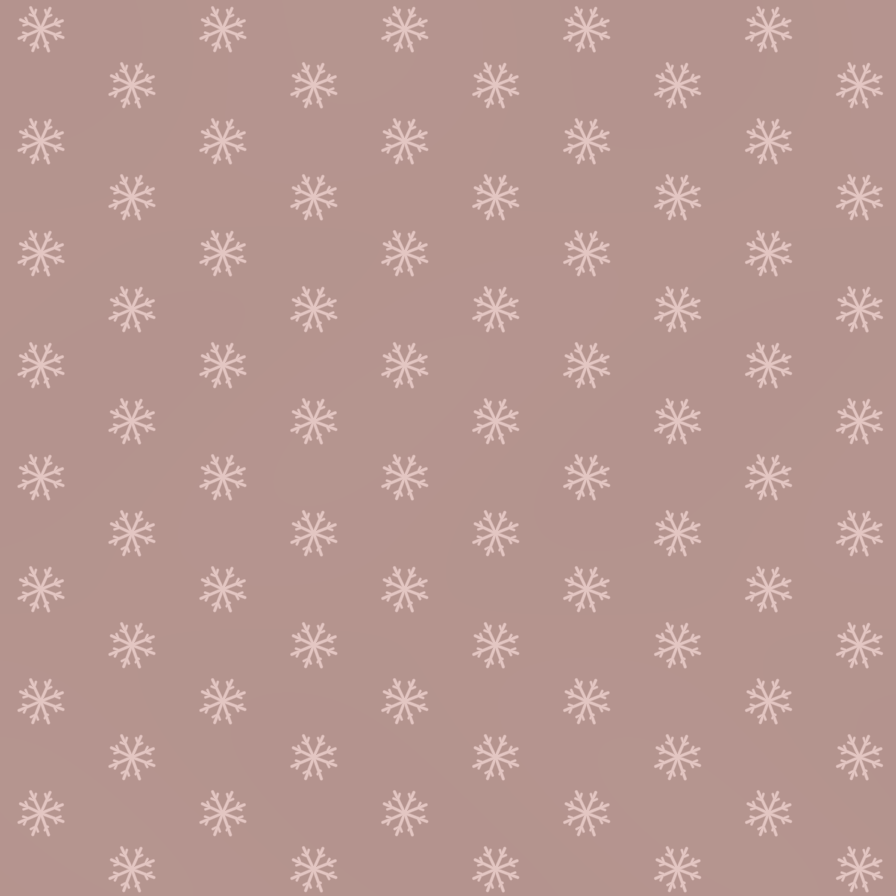
Reproduce this pattern procedurally as a Shadertoy shader.

```glsl
// Small pale snowflakes on dusty rose, set in a half-drop repeat.
// Two offset lattices pick the nearest flake centre; each flake is a loop
// of eight slightly uneven arms, built from line segment distances.

const float TAU = 6.2831853;

float segmentDistance(vec2 p, vec2 a, vec2 b) {
    vec2 ap = p - a, ab = b - a;
    return length(ap - ab * clamp(dot(ap, ab) / dot(ab, ab), 0.0, 1.0));
}

// Offset from the nearest point of a rectangular lattice
vec2 latticeOffset(vec2 p, vec2 origin, vec2 period) {
    return p - origin - period * round((p - origin) / period);
}

float snowflakeDistance(vec2 p) {
    float d = length(p) - 0.0040; // hub
    for (int i = 0; i < 8; i++) {
        float k = float(i);
        float angle = (k + 0.5) * TAU / 8.0 + 0.05 * sin(k * 2.3 + 3.5);
        float reach = 0.0258 + 0.0008 * sin(k * 3.7);
        vec2 along = vec2(cos(angle), sin(angle));
        vec2 side = vec2(-along.y, along.x);
        d = min(d, segmentDistance(p, vec2(0.0), along * reach) - 0.00165);

        // Paired twigs, stubby on the lower right arm
        float twig = i == 6 ? 0.0030 : 0.0058;
        for (float s = -1.0; s < 2.0; s += 2.0) {
            vec2 root = along * reach * (0.62 + 0.05 * s * sin(k * 1.9));
            vec2 tip = root + twig * (0.78 * along + 0.72 * s * side);
            d = min(d, segmentDistance(p, root, tip) - 0.00135);
        }
    }
    return d;
}

void mainImage(out vec4 fragColor, in vec2 fragCoord) {
    vec2 uv = fragCoord / iResolution.y;

    // Half-drop repeat: keep whichever lattice is closer
    vec2 period = vec2(0.2030, 0.1250);
    vec2 origin = vec2(0.0456, 0.0924);
    vec2 a = latticeOffset(uv, origin, period);
    vec2 b = latticeOffset(uv, origin + 0.5 * period, period);
    vec2 p = dot(a, a) < dot(b, b) ? a : b;

    // Faint tonal drift in the ground
    float drift = sin(uv.x * 9.0 + 2.0 * sin(uv.y * 5.0)) * sin(uv.y * 7.0 + 1.0);
    vec3 ground = vec3(0.708, 0.580, 0.558) + 0.003 * drift;

    float edge = 0.0004 + 0.6 / iResolution.y;
    float cover = 1.0 - smoothstep(-edge, edge, snowflakeDistance(p));
    fragColor = vec4(mix(ground, vec3(0.890, 0.775, 0.762), cover), 1.0);
}
```
